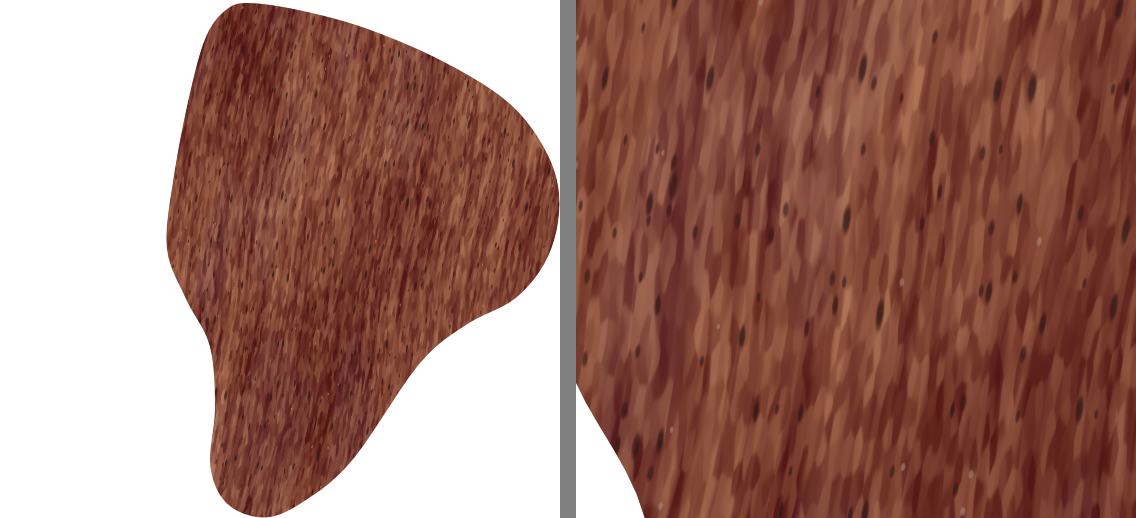
Left, the full canvas; right, a detail of the centre.
Reproduce this texture procedurally as a WebGL 2 fragment shader.

```glsl
#version 300 es
precision highp float;

uniform vec2 u_resolution;
out vec4 fragColor;

const int KNOTS = 24;
const int STEPS = 6;

// Outline knots, clockwise from the top, in canvas heights
const vec2 outline[KNOTS] = vec2[](
    vec2(.485, .994), vec2(.584, .979), vec2(.710, .944), vec2(.858, .880),
    vec2(.985, .799), vec2(1.058, .700), vec2(1.080, .606), vec2(1.058, .505),
    vec2(.996, .425), vec2(.900, .373), vec2(.809, .297), vec2(.682, .114),
    vec2(.591, .035), vec2(.513, .001), vec2(.439, .027), vec2(.406, .100),
    vec2(.415, .212), vec2(.405, .332), vec2(.359, .423), vec2(.322, .522),
    vec2(.336, .662), vec2(.366, .817), vec2(.398, .930), vec2(.439, .983));

vec2 hash2(vec2 p) {
    vec3 q = fract(p.xyx * vec3(.1031, .1030, .0973));
    q += dot(q, q.yzx + 33.33);
    return fract((q.xx + q.yz) * q.zy);
}

vec2 catmullRom(vec2 a, vec2 b, vec2 c, vec2 d, float t) {
    return b + .5 * t * (c - a + t * (2. * a - 5. * b + 4. * c - d
        + t * (3. * (b - c) + d - a)));
}

// Signed distance to the closed spline, negative inside
float outlineDistance(vec2 p) {
    float nearest = 1e3, side = 1.;
    vec2 start = outline[0];
    for (int i = 0; i < KNOTS; i++) {
        vec2 a = outline[(i + KNOTS - 1) % KNOTS], b = outline[i];
        vec2 c = outline[(i + 1) % KNOTS], d = outline[(i + 2) % KNOTS];
        for (int s = 1; s <= STEPS; s++) {
            vec2 end = catmullRom(a, b, c, d, float(s) / float(STEPS));
            vec2 edge = end - start, rel = p - start;
            vec2 gap = rel - edge * clamp(dot(rel, edge) / dot(edge, edge), 0., 1.);
            nearest = min(nearest, dot(gap, gap));
            bool crosses = (start.y > p.y) != (end.y > p.y);
            if (crosses && rel.x < edge.x * rel.y / edge.y) side = -side;
            start = end;
        }
    }
    return side * sqrt(nearest);
}

// Soft cellular noise: each cell has its own tone, centred on zero
float cellTone(vec2 p, float seed) {
    vec2 base = floor(p);
    float tone = 0., total = 0.;
    for (int y = -1; y <= 1; y++) {
        for (int x = -1; x <= 1; x++) {
            vec2 cell = base + vec2(x, y);
            vec2 away = cell + hash2(cell + seed) - p;
            float weight = exp(-9. * dot(away, away));
            tone += weight * hash2(cell + seed + 57.3).x;
            total += weight;
        }
    }
    return tone / total - .5;
}

// Sparse ellipses, one per cell at most, gathered along some columns
float flecks(vec2 p, vec2 density, vec2 radius, float share, float seed) {
    vec2 cell = floor(p * density);
    vec2 pick = hash2(cell + seed);
    float column = hash2(vec2(cell.x, seed)).x;
    vec2 centre = (cell + .25 + .5 * hash2(cell + seed + 19.7)) / density;
    float size = mix(.6, 1.1, pick.y);
    float body = 1. - smoothstep(.35, 1., length((p - centre) / (radius * size)));
    return body * step(pick.x, share * 2. * column);
}

// Shear upright fibres to the right and let them wander slightly
vec2 grainSpace(vec2 p, float slant) {
    float wander = .004 * sin(8. * p.y + 5. * p.x) + .0015 * sin(23. * p.y - 11. * p.x);
    return vec2(p.x - slant * p.y + wander, p.y) + 2.;
}

vec3 wood(vec2 p) {
    vec2 grain = grainSpace(p, .16);

    // Tone layers from broad patches down to single fibres
    float tone = .47 + .27 * cellTone(p * vec2(9., 7.) + 4., 3.)
        + .34 * cellTone(grain * vec2(24., 2.4), 11.)
        + .45 * cellTone(grain * vec2(95., 9.), 23.)
        + .62 * cellTone(grain * vec2(230., 50.), 41.);
    tone -= .2 * smoothstep(.2, .45, cellTone(grain * vec2(150., 5.), 67.));
    vec3 colour = mix(vec3(.36, .12, .10), vec3(.65, .42, .31), clamp(tone, -.1, 1.1));

    // Cool tint in some areas
    float coolness = smoothstep(.05, .4, cellTone(grain * vec2(16., 4.), 83.));
    colour += vec3(-.01, 0., .022) * coolness;

    // Dark pores and rare pale specks
    float pores = flecks(grain, vec2(70., 14.), vec2(.0032, .012), .24, 5.);
    pores = max(pores, .8 * flecks(grain + .37, vec2(90., 24.), vec2(.0026, .007), .2, 31.));
    colour = mix(colour, vec3(.19, .09, .09), .75 * pores);
    float specks = flecks(grain, vec2(60., 40.), vec2(.0022, .004), .025, 71.);
    return mix(colour, vec3(.68, .55, .50), .55 * specks);
}

void main() {
    vec2 p = gl_FragCoord.xy / u_resolution.y;
    float softness = .6 / u_resolution.y;
    float cover = 1. - smoothstep(-softness, softness, outlineDistance(p));
    vec3 colour = vec3(1.);
    if (cover > 0.) colour = mix(colour, wood(p), cover);
    fragColor = vec4(colour, 1.);
}
```
